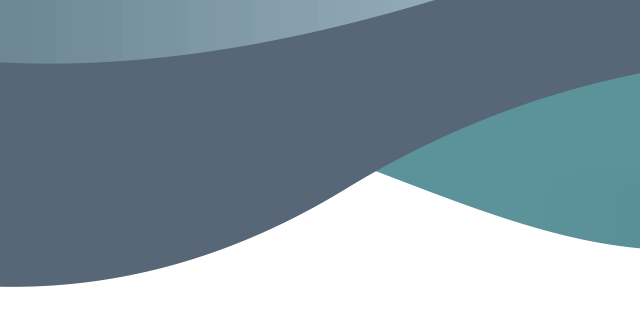
Give the GLSL for this background, as a Shadertoy shader.

```glsl
// Layered waves: a slate ribbon sweeps between a banded blue-grey corner
// and a teal swell on white. Every edge is a cubic curve y(x), given by its
// end points and end slopes, and the layers are painted back to front.

const vec3 WHITE = vec3(1.0);
const vec3 SLATE = vec3(0.345, 0.402, 0.467);
const vec3 TEAL = vec3(0.361, 0.578, 0.604);
const vec3 TEAL_DEEP = vec3(0.355, 0.562, 0.594);
const vec3 MIST_DARK = vec3(0.425, 0.525, 0.585);
const vec3 MIST_LIGHT = vec3(0.570, 0.665, 0.720);

// Cubic through points a and b with the given slopes at each end
float curve(float x, vec2 a, vec2 b, float slopeA, float slopeB) {
    float span = b.x - a.x;
    float t = (x - a.x) / span;
    float s = 1.0 - t;
    float ends = mix(a.y, b.y, t * t * (3.0 - 2.0 * t));
    return ends + span * t * s * (slopeA * s - slopeB * t);
}

// Antialiased coverage of the area above an edge, with depth measured downwards
float above(float depth, float edge, float pixel) {
    return clamp((edge - depth) / pixel + 0.5, 0.0, 1.0);
}

// Blend of a smooth ramp and its stepped version, giving soft vertical bands
float bandedRamp(float x, float bandWidth, float offset, float stepAmount) {
    float stepped = (floor((x - offset) / bandWidth) + 0.5) * bandWidth + offset;
    return mix(x, stepped, stepAmount);
}

// Lower edge of the slate ribbon: two curves joined at the inflection
float ribbonEdge(float x) {
    vec2 start = vec2(0.0, 0.896);
    vec2 joint = vec2(1.081, 0.590);
    vec2 end = vec2(2.0, 0.229);
    return x < joint.x ? curve(x, start, joint, 0.02, -0.61)
                       : curve(x, joint, end, -0.61, -0.20);
}

void mainImage(out vec4 fragColor, in vec2 fragCoord) {
    // Canvas space: x runs 0..2 to the right, depth runs 0..1 from the top
    vec2 uv = fragCoord / iResolution.xy;
    float x = 2.0 * uv.x;
    float depth = 1.0 - uv.y;
    float pixel = 1.0 / iResolution.y;

    // Teal swell on white
    float swellEdge = curve(x, vec2(1.172, 0.534), vec2(2.0, 0.776), 0.38, 0.09);
    float shade = smoothstep(1.5, 2.0, x) * smoothstep(0.45, 0.60, depth);
    vec3 color = mix(WHITE, mix(TEAL, TEAL_DEEP, shade), above(depth, swellEdge, pixel));

    // Slate ribbon
    color = mix(color, SLATE, above(depth, ribbonEdge(x), pixel));

    // Banded corner
    float cornerEdge = curve(x, vec2(0.0, 0.195), vec2(1.359, 0.0), 0.05, -0.30);
    float ramp = clamp(bandedRamp(x, 0.205, 0.178, 0.4) / 1.3, 0.0, 1.0);
    vec3 mist = mix(MIST_DARK, MIST_LIGHT, ramp);
    color = mix(color, mist, above(depth, cornerEdge, pixel));

    fragColor = vec4(color, 1.0);
}
```
